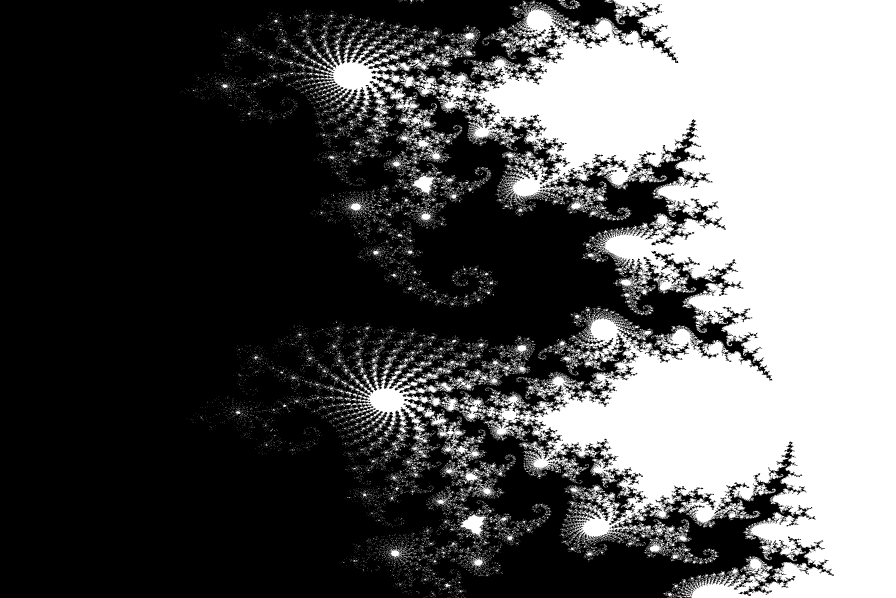
Give the GLSL for this background, as a Shadertoy shader.

```glsl
// Draws a black and white escape-time fractal: spiral chains along a deep valley.

const int MAX_STEPS = 256;
const int GRID = 3; // samples per pixel side

// True for points inside the main cardioid, which never escape.
bool inCardioid(vec2 c) {
    float x = c.x - 0.25;
    float q = x * x + c.y * c.y;
    return q * (q + x) < 0.25 * c.y * c.y;
}

// 1 when the orbit of c stays bounded for all steps, else 0.
float bounded(vec2 c) {
    if (inCardioid(c)) return 1.0;
    vec2 z = vec2(0.0);
    for (int i = 0; i < MAX_STEPS; i++) {
        z = vec2(z.x * z.x - z.y * z.y, 2.0 * z.x * z.y) + c;
        if (dot(z, z) > 4.0) return 0.0;
    }
    return 1.0;
}

void mainImage(out vec4 fragColor, in vec2 fragCoord) {
    // Average a grid of samples to smooth the edges
    float coverage = 0.0;
    for (int j = 0; j < GRID; j++) {
        for (int i = 0; i < GRID; i++) {
            vec2 offset = (vec2(i, j) + 0.5) / float(GRID) - 0.5;
            vec2 uv = (fragCoord + offset) / iResolution.xy - 0.5;
            // Square window of the plane, with the valley narrowing upward
            coverage += bounded(vec2(-0.743644, 0.131826) + vec2(0.02, -0.02) * uv);
        }
    }
    fragColor = vec4(vec3(coverage / float(GRID * GRID)), 1.0);
}
```
